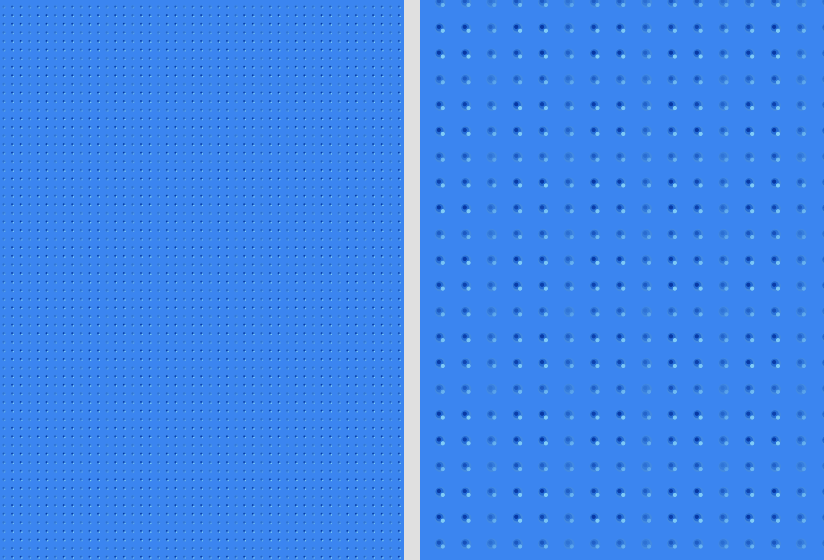
Left, the full canvas; right, a detail of the centre.
Reproduce this pattern procedurally as a Shadertoy shader.

```glsl
const float COLUMNS = 47.0;
const vec2 GRID_SHIFT = vec2(0.05, 0.16);

const vec3 BASE_BLUE = vec3(0.23, 0.52, 0.94);
const vec3 HALO_BLUE = vec3(0.26, 0.54, 0.89);
const vec3 SHADE_BLUE = vec3(0.14, 0.42, 0.84);
const vec3 DEEP_BLUE = vec3(0.03, 0.22, 0.64);
const vec3 GLINT_BLUE = vec3(0.50, 0.80, 0.97);

float hash(vec2 p) {
    return fract(sin(dot(p, vec2(127.1, 311.7))) * 43758.5453);
}

// Antialiased coverage of a disc
float disc(vec2 p, vec2 center, float radius, float blur) {
    float d = length(p - center) - radius;
    return 1.0 - smoothstep(-0.5 * blur, 0.5 * blur, d);
}

// Every third row or column is pressed more lightly
float lightPress(float index, float phase) {
    return 1.0 - step(0.5, mod(index + phase, 3.0));
}

float pressDepth(vec2 cell) {
    float columnDepth = mix(1.0, 0.62, lightPress(cell.x, 0.0));
    float rowDepth = mix(1.0, 0.7, lightPress(cell.y, 2.0));
    return columnDepth * rowDepth * mix(0.85, 1.1, hash(cell));
}

// Small dimple: soft halo, shaded bowl, dark upper rim, bright lower rim
vec3 dimple(vec3 ground, vec2 p, float depth, float blur) {
    vec2 lightDir = vec2(-0.707, 0.707);
    float halo = disc(p, vec2(0.0), 0.21, blur);
    float bowl = disc(p, lightDir * 0.04, 0.155, blur);
    float shadow = disc(p, lightDir * 0.07, 0.08, blur);
    float glint = disc(p, -lightDir * 0.14, 0.08, blur);

    vec3 color = mix(ground, HALO_BLUE, halo);
    color = mix(color, SHADE_BLUE, bowl * min(depth, 1.0));
    color = mix(color, DEEP_BLUE, shadow * min(depth * depth, 1.0));
    return mix(color, GLINT_BLUE, glint * min(depth, 1.0));
}

void mainImage(out vec4 fragColor, in vec2 fragCoord) {
    // Square cells, sized from the canvas width
    float cellsPerPixel = COLUMNS / iResolution.x;
    vec2 grid = fragCoord * cellsPerPixel + GRID_SHIFT;
    vec2 cell = floor(grid);
    vec2 local = fract(grid) - 0.5;

    vec3 color = dimple(BASE_BLUE, local, pressDepth(cell), cellsPerPixel);
    fragColor = vec4(color, 1.0);
}
```
